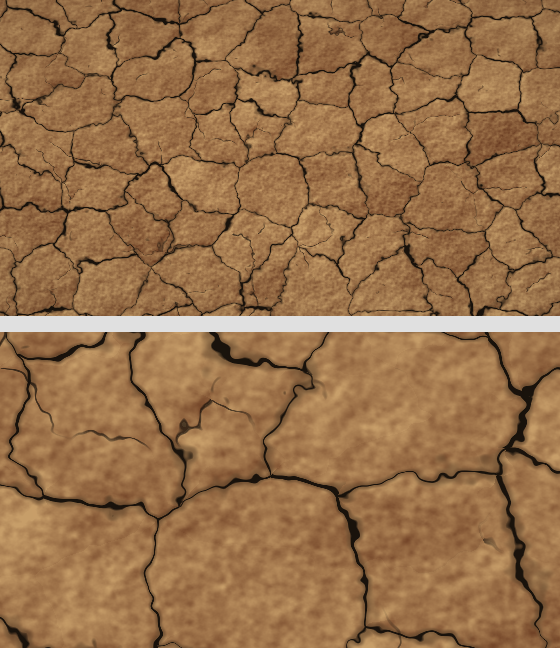
Top: the whole. Bottom: its middle third, enlarged.
A Shadertoy shader for this texture:

```glsl
const vec3 CLAY = vec3(0.618, 0.452, 0.291);
const vec3 CLAY_SPREAD = vec3(0.066, 0.070, 0.051);
const vec3 CRACK = vec3(0.075, 0.055, 0.035);
const vec3 CRACK_SHADE = vec3(0.37, 0.265, 0.165);
const vec2 LIGHT = vec2(-0.6, 0.8);

vec2 hash22(vec2 p) {
    vec3 q = fract(p.xyx * vec3(0.1031, 0.1030, 0.0973));
    q += dot(q, q.yzx + 33.33);
    return fract((q.xx + q.yz) * q.zy);
}

float hash21(vec2 p) {
    return hash22(p).x;
}

vec2 noise2(vec2 p) {
    vec2 i = floor(p), f = fract(p);
    f = f * f * (3.0 - 2.0 * f);
    return mix(mix(hash22(i), hash22(i + vec2(1, 0)), f.x),
               mix(hash22(i + vec2(0, 1)), hash22(i + 1.0), f.x), f.y);
}

float fbm(vec2 p) {
    float sum = 0.0, amp = 0.5;
    for (int i = 0; i < 4; i++) {
        sum += amp * noise2(p).x;
        p = mat2(1.6, 1.2, -1.2, 1.6) * p + 7.3;
        amp *= 0.5;
    }
    return sum;
}

// Bends straight cell borders into ragged ones
vec2 ragged(vec2 p) {
    return p + 0.26 * (noise2(p * 2.3) - 0.5)
             + 0.13 * (noise2(p * 6.0 + 4.0) - 0.5)
             + 0.055 * (noise2(p * 17.0 + 9.0) - 0.5);
}

struct Plate {
    float border;   // distance to the nearest border
    vec2 outward;   // direction towards that border
    float tone;     // random value of the plate
    float edge;     // random value of the border, same from both sides
};

Plate findPlate(vec2 p, float jitter) {
    vec2 cell = floor(p), nearCell = cell, nearOffset = vec2(0.0);
    float nearest = 9.0;
    for (int y = -1; y <= 1; y++)
    for (int x = -1; x <= 1; x++) {
        vec2 c = cell + vec2(x, y);
        vec2 r = c + 0.5 + jitter * (hash22(c) - 0.5) - p;
        if (dot(r, r) < nearest) {
            nearest = dot(r, r);
            nearCell = c;
            nearOffset = r;
        }
    }
    Plate plate = Plate(9.0, vec2(0.0), hash21(nearCell + 41.0), 0.0);
    for (int y = -2; y <= 2; y++)
    for (int x = -2; x <= 2; x++) {
        if (x == 0 && y == 0) continue;
        vec2 c = nearCell + vec2(x, y);
        vec2 r = c + 0.5 + jitter * (hash22(c) - 0.5) - p;
        vec2 n = normalize(r - nearOffset);
        float d = dot(0.5 * (r + nearOffset), n);
        if (d < plate.border) {
            plate.border = d;
            plate.outward = n;
            plate.edge = hash21(nearCell + c + 87.0);
        }
    }
    return plate;
}

// Coverage of a line of the given half width
float line(float d, float halfWidth, float px) {
    return clamp((halfWidth - d) / px + 0.5, 0.0, 1.0);
}

// Brightness of bumps lit from one side
float relief(vec2 p, float stepSize) {
    return fbm(p) - fbm(p + LIGHT * stepSize);
}

float rimLight(Plate plate, float width) {
    return dot(plate.outward, LIGHT) * exp(-plate.border / width);
}

void mainImage(out vec4 fragColor, in vec2 fragCoord) {
    vec2 uv = fragCoord / iResolution.y;
    vec2 p = uv * vec2(5.4, 5.9 + 0.5 * uv.y) + vec2(3.0, 11.0);
    float px = 6.0 / iResolution.y;

    // Main plates and the finer, partly broken ones inside them
    vec2 q = ragged(p);
    Plate plate = findPlate(q, 0.84);
    Plate flake = findPlate(q * 1.15 + vec2(17.4, 5.7), 0.9);
    float flakeMask = smoothstep(0.5, 0.7, flake.edge)
                    * smoothstep(0.38, 0.58, noise2(p * 1.7 + 30.0).x);

    // Clay tone: plates, stains, undulation and grain
    float focus = mix(1.0, 0.65, smoothstep(0.4, 1.0, uv.y));
    float tone = 1.1 * (plate.tone - 0.5) + 0.5 * (flake.tone - 0.5);
    tone += 2.6 * (fbm(p * 1.3 + 50.0) - 0.47);
    tone += 3.6 * relief(p * 3.5, 0.35);
    tone += focus * 3.0 * relief(p * 13.0 + 20.0, 0.5);
    tone += focus * 1.5 * (noise2(p * 26.0).x - 0.5);
    tone += 1.1 * rimLight(plate, 0.07) + 1.3 * flakeMask * rimLight(flake, 0.05);
    vec3 color = CLAY + CLAY_SPREAD * clamp(tone, -3.0, 2.2);

    // Small pits and crumbs
    vec2 pit = p * 4.0 + noise2(p * 9.0);
    vec2 pitCell = floor(pit);
    float pitDist = length(fract(pit) - 0.3 - 0.4 * hash22(pitCell + 5.0));
    float pitMask = step(0.94, hash21(pitCell + 63.0));
    color = mix(color, CRACK_SHADE, 0.75 * pitMask * line(pitDist, 0.09, 0.1));

    // Cracks: soft shaded lips around a dark gap of changing width
    float swell = noise2(p * 2.6 + 70.0).x;
    float gap = 0.001 + 0.026 * plate.edge * swell + 0.008 * swell;
    float lips = 1.0 - smoothstep(gap, gap + 0.045, plate.border);
    color = mix(color, CRACK_SHADE, 0.65 * lips);
    float hairline = line(flake.border, 0.006 + 0.008 * swell, px * 1.2);
    color = mix(color, CRACK, 0.7 * flakeMask * hairline);
    color = mix(color, CRACK, 0.95 * line(plate.border, gap, px));

    // Gentle darkening towards the corners
    vec2 corner = fragCoord / iResolution.xy - 0.5;
    color *= 1.03 - 0.22 * dot(corner, corner);
    fragColor = vec4(color, 1.0);
}
```
